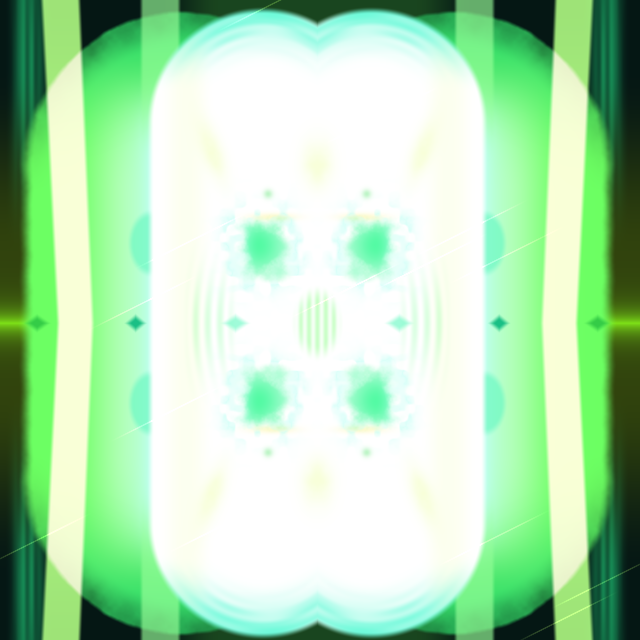
Write a three.js fragment shader that draws this background.

```glsl
// A mirrored green light bloom: a white twin-lobed core inside a lime disc, crossed
// by pale bent bars. One quadrant is shaped by distance functions and noise, then
// folded about the centre; fine diagonal scratches lie on top, unfolded.
varying vec2 vUv;

#define CENTRE vec2(0.496, 0.495)
#define CORE_LOBE vec2(0.085, 0.313)
#define CORE_RADIUS 0.177
#define DISC_LOBE vec2(0.210, 0.240)
#define DISC_RADIUS 0.245
#define BLOB_CENTRE vec2(0.086, 0.116)
#define BLOB_HALF vec2(0.043, 0.052)
#define EDGE 0.004
#define SCRATCHES 14

float hash(vec2 p) {
  vec3 h = fract(vec3(p.xyx) * 0.1031);
  h += dot(h, h.yzx + 33.33);
  return fract((h.x + h.y) * h.z);
}

float noise(vec2 p) {
  vec2 i = floor(p), f = fract(p);
  f = f * f * (3.0 - 2.0 * f);
  return mix(mix(hash(i), hash(i + vec2(1, 0)), f.x),
             mix(hash(i + vec2(0, 1)), hash(i + vec2(1, 1)), f.x), f.y);
}

float fbm(vec2 p) {
  float sum = 0.0, gain = 0.5;
  for (int i = 0; i < 4; i++) {
    sum += gain * noise(p);
    p = p * 2.03 + 7.1;
    gain *= 0.5;
  }
  return sum;
}

// Distance to a vertical capsule whose cap sits at the lobe point.
float capsule(vec2 q, vec2 lobe, float radius) {
  return length(vec2(q.x - lobe.x, max(q.y - lobe.y, 0.0))) - radius;
}

float band(float x, float a, float b, float soft) {
  return smoothstep(a - soft, a + soft, x) * (1.0 - smoothstep(b - soft, b + soft, x));
}

float glow(vec2 q, vec2 c, vec2 size) {
  vec2 d = (q - c) / size;
  return exp(-dot(d, d));
}

float diamond(vec2 q, float x, vec2 size) {
  vec2 d = abs(q - vec2(x, 0.0)) / size;
  return 1.0 - smoothstep(0.3, 1.1, d.x + d.y);
}

vec3 backdrop(vec2 q) {
  float high = smoothstep(0.10, 0.40, q.y);
  vec3 col = mix(vec3(0.19, 0.26, 0.05), vec3(0.02, 0.09, 0.08), high);
  float streak = 0.6 + 0.8 * noise(vec2(q.x * 150.0, q.y * 5.0));
  col += vec3(0.05, 0.34, 0.19) * streak * band(q.x, 0.43, 0.472, 0.016) * high;
  col += vec3(0.08, 0.18, 0.04) * (1.0 - smoothstep(0.15, 0.25, q.x));
  return col + vec3(0.30, 0.62, 0.04) * exp(-q.y * 50.0);
}

vec3 discColour(vec2 q, float discD, float coreD, float grain) {
  vec3 col = mix(vec3(0.42, 1.0, 0.38), vec3(0.20, 0.86, 0.42), smoothstep(0.24, 0.48, q.y));
  float inner = (1.0 - smoothstep(0.29, 0.39, q.x)) * (1.0 - smoothstep(0.20, 0.44, q.y));
  col = mix(col, vec3(0.68, 1.0, 0.63), inner);
  float halo = exp(-max(coreD, 0.0) * 26.0) * (1.0 - smoothstep(0.26, 0.42, q.y));
  col = mix(col, vec3(0.74, 1.0, 0.93), halo);
  float rim = smoothstep(-0.055, 0.0, discD) * smoothstep(0.20, 0.42, q.y);
  return col * (1.0 - 0.4 * rim * (0.4 + grain));
}

vec3 coreColour(vec2 q, float coreD, float grain) {
  vec3 col = vec3(1.0);
  // Warm veils and petals
  float petals = glow(q, vec2(0.0, 0.25), vec2(0.022, 0.035))
               + glow(q, vec2(0.165 + 0.3 * (q.y - 0.27), 0.27), vec2(0.016, 0.045));
  col -= vec3(0.03, 0.0, 0.15) * petals * (0.4 + grain);
  col -= vec3(0.01, 0.0, 0.06) * band(q.x, 0.18, 0.23, 0.02);
  // Cool rim arcs in the caps
  float rim = smoothstep(-0.095, 0.0, coreD) * smoothstep(0.36, 0.465, q.y);
  float arcs = noise(vec2(coreD * 110.0, q.x * 14.0));
  col = mix(col, vec3(0.46, 0.98, 0.86), rim * (0.45 + 0.65 * arcs));
  // Faint curved ribs beside the middle
  float rib = 0.5 + 0.5 * cos((q.x + q.y * q.y * 1.2) * 330.0);
  col -= vec3(0.14, 0.0, 0.11) * rib * band(q.x, 0.135, 0.20, 0.012) * exp(-q.y * q.y * 220.0);
  // Ragged teal blobs with a warm upper lip
  vec2 b = abs(q - BLOB_CENTRE) - BLOB_HALF + 0.02;
  float blobD = length(max(b, 0.0)) + min(max(b.x, b.y), 0.0) - 0.02;
  blobD += 0.04 * (fbm(q * 42.0) - 0.47);
  float blob = 1.0 - smoothstep(-0.026, 0.008, blobD);
  float depth = 0.40 + 0.65 * glow(q, vec2(0.092, 0.122), vec2(0.038, 0.042));
  vec3 teal = mix(vec3(0.36, 0.98, 0.66), vec3(0.55, 1.0, 0.85), smoothstep(0.09, 0.14, q.x));
  col = mix(col, teal, blob * depth);
  col -= vec3(0.0, 0.02, 0.18) * glow(q, vec2(0.07, 0.166), vec2(0.035, 0.006));
  float puffs = exp(-abs(blobD - 0.008) * 90.0) * smoothstep(0.45, 0.7, noise(q * 75.0));
  col = mix(col, vec3(0.76, 1.0, 0.96), 0.6 * puffs);
  // Central oval, side gems and small dots
  float oval = 1.0 - smoothstep(0.6, 1.1, length(q / vec2(0.038, 0.056)));
  col -= vec3(0.21, 0.0, 0.22) * oval * (0.6 + 0.4 * cos(q.x * 480.0));
  col = mix(col, vec3(0.50, 0.98, 0.80), 0.75 * diamond(q, 0.128, vec2(0.024, 0.016)));
  return col - vec3(0.25, 0.04, 0.22) * glow(q, vec2(0.077, 0.202), vec2(0.007));
}

void main() {
  vec2 q = abs(vUv - CENTRE);
  float grain = fbm(q * 28.0);
  float coreD = capsule(q, CORE_LOBE, CORE_RADIUS);
  float discD = capsule(q, DISC_LOBE, DISC_RADIUS);

  float discEdge = mix(0.012, EDGE, smoothstep(0.25, 0.42, q.y));
  float disc = 1.0 - smoothstep(-discEdge, discEdge, discD + 0.006 * (grain - 0.5));
  vec3 col = mix(backdrop(q), discColour(q, discD, coreD, grain), disc);

  // Cool side lobes and gems on the horizontal axis
  float lobe = 1.0 - smoothstep(0.75, 1.05, length((q - vec2(0.260, 0.125)) / vec2(0.036, 0.052)));
  col = mix(col, vec3(0.42, 0.97, 0.76), 0.7 * lobe);
  col = mix(col, vec3(0.10, 0.75, 0.52), diamond(q, 0.284, vec2(0.018, 0.015)));
  col = mix(col, vec3(0.15, 0.75, 0.25), 0.8 * diamond(q, 0.438, vec2(0.022, 0.015)));

  // Pale bars, leaning outward away from the axis
  float innerBar = band(q.x, 0.216, 0.275, EDGE) * smoothstep(0.24, 0.42, q.y);
  col = mix(col, vec3(0.60, 1.0, 0.60), 0.65 * innerBar);
  float bar = band(q.x, 0.351 + 0.042 * q.y, 0.405 + 0.050 * q.y, EDGE);
  vec3 barColour = mix(vec3(0.70, 1.0, 0.52), vec3(1.0, 1.0, 0.86), disc);
  col = mix(col, barColour, bar * mix(0.96, 0.88, smoothstep(0.2, 0.5, q.y)));

  float core = 1.0 - smoothstep(-0.007, 0.005, coreD);
  col = mix(col, coreColour(q, coreD, grain), core);

  // Fine diagonal scratches
  for (int i = 0; i < SCRATCHES; i++) {
    float k = float(i);
    vec2 p = vUv - vec2(hash(vec2(k, 3.0)), hash(vec2(k, 9.0)));
    float line = 1.0 - smoothstep(0.0005, 0.002, abs(p.y - 0.5 * p.x));
    col += vec3(0.16, 0.20, 0.08) * line * band(p.x, -0.06, 0.06, 0.03);
  }
  gl_FragColor = vec4(clamp(col, 0.0, 1.0), 1.0);
}
```
